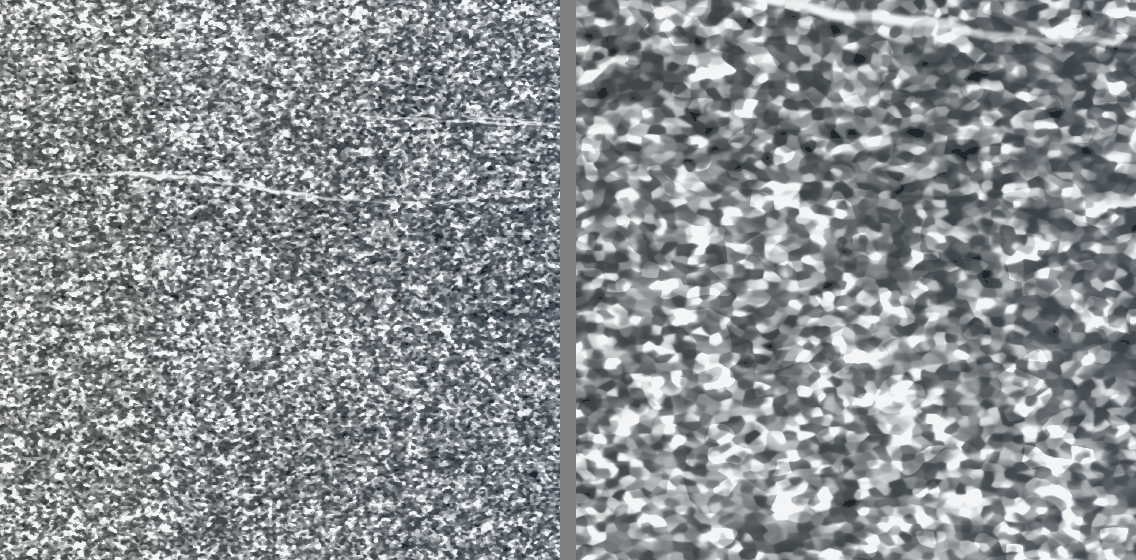
Left, the full canvas; right, a detail of the centre.
A three.js fragment shader for this texture:

```glsl
varying vec2 vUv;

vec3 hash3(vec2 cell) {
  vec3 q = fract(vec3(cell.xyx) * vec3(0.1031, 0.1030, 0.0973));
  q += dot(q, q.yxz + 33.33);
  return fract((q.xxy + q.yzz) * q.zyx);
}

// Soft cellular noise: each cell holds a tilted elliptical grain with its own value.
float grains(vec2 p, float sharpness) {
  vec2 base = floor(p);
  float total = 0.0;
  float weights = 0.0001;
  for (int j = -1; j <= 1; j++) {
    for (int i = -1; i <= 1; i++) {
      vec2 cell = base + vec2(float(i), float(j));
      vec3 rnd = hash3(cell + 57.0);
      vec2 d = p - cell - 0.1 - 0.8 * rnd.xy;
      float tilt = (hash3(cell + 211.0).x - 0.5) * 2.8;
      d = vec2(cos(tilt) * d.x + sin(tilt) * d.y, cos(tilt) * d.y - sin(tilt) * d.x);
      d *= vec2(0.8, 1.25);
      float weight = exp(-sharpness * dot(d, d));
      total += weight * rnd.z;
      weights += weight;
    }
  }
  return total / weights;
}

// Thin bright line following a given height.
float vein(float y, float height, float width) {
  return 1.0 - smoothstep(width * 0.3, width + 0.002, abs(y - height));
}

// Broad horizontal bedding, lighter toward the left and the top.
float bedding(vec2 p) {
  float waves = sin(p.y * 19.0 + 0.6 * sin(p.x * 5.0) + 1.9)
              + 0.6 * sin(p.y * 43.0 - p.x * 2.0)
              + 0.4 * sin(p.y * 91.0 + p.x * 3.0);
  float patches = grains(p * vec2(6.0, 15.0) + 3.0, 3.0) - 0.5;
  float darkBand = exp(-pow((p.y - 0.62) / 0.05, 2.0));
  float darkSeam = exp(-pow((p.y - 0.215 - 0.004 * sin(p.x * 9.0)) / 0.007, 2.0));
  vec2 toCluster = (p - vec2(0.56, 0.38)) * vec2(6.0, 14.0);
  return 0.05 * waves + 0.4 * patches + 0.35 * (0.5 - p.x)
       + 0.18 * smoothstep(0.75, 1.0, p.y) - 0.25 * darkBand
       - 0.4 * darkSeam * (1.0 - 0.6 * p.x) + 0.4 * exp(-dot(toCluster, toCluster));
}

void main() {
  vec2 p = vUv;

  // Mineral grains from fine to coarse
  float fine = grains(p * vec2(148.0, 186.0), 8.0);
  float medium = grains(p * vec2(92.0, 118.0) + 19.0, 8.0);
  float flakes = smoothstep(0.68, 0.86, grains(p * vec2(80.0, 102.0) + 71.0, 10.0));
  float flecks = smoothstep(0.86, 0.95, grains(p * vec2(42.0, 56.0) + 133.0, 13.0));
  float streaks = grains(p * vec2(7.0, 190.0) + 41.0, 6.0) - 0.5;

  float bed = bedding(p);
  float level = 3.5 * (fine - 0.5) + 2.2 * (medium - 0.5) + 0.5 * streaks + bed;
  level += flakes * (1.0 + 0.8 * bed) + 0.8 * flecks - 0.13;
  float tone = 0.5 + 0.185 * level + 0.035 * level * level * step(-2.5, level);

  // Main vein, swelling in places, and two faint strands at the upper right
  float wobble = 0.0016 * sin(p.x * 61.0) + 0.001 * sin(p.x * 149.0 + 1.0);
  float swell = exp(-pow((p.x - 0.28) / 0.08, 2.0)) + 0.7 * exp(-pow((p.x - 0.51) / 0.07, 2.0));
  float mainHeight = 0.664 + 0.026 * cos(6.0 * (p.x - 0.2)) + wobble;
  float veins = vein(p.y, mainHeight, 0.0014 + 0.0026 * swell)
              * clamp(0.5 + 0.7 * swell + 0.8 * (medium - 0.5), 0.0, 1.0);
  float upper = vein(p.y, 0.823 - 0.048 * p.x + wobble, 0.0016)
              * smoothstep(0.58, 0.66, p.x);
  float upperBranch = vein(p.y, 0.86 - 0.082 * p.x - wobble, 0.0016)
                    * smoothstep(0.78, 0.86, p.x);
  veins = max(veins, max(upper, upperBranch) * (0.4 + 0.6 * medium));
  tone = clamp(mix(tone, 0.95, veins), 0.15, 0.96);

  // Warm grey at the left turning to blue grey at the right
  vec3 tint = mix(vec3(-0.008, 0.008, 0.0), vec3(-0.03, 0.006, 0.045), p.x);
  gl_FragColor = vec4(clamp(vec3(tone) + tint * (1.25 - tone), 0.0, 1.0), 1.0);
}
```
